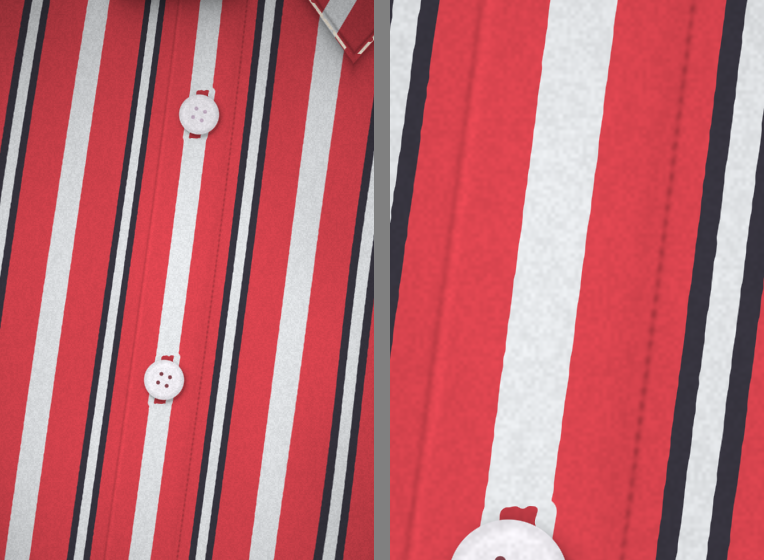
Left: the whole. Right: its middle third, enlarged.
Reproduce this texture procedurally as a WebGL 2 fragment shader.

```glsl
#version 300 es
precision highp float;
// Slanted red, white and navy shirt stripes with a buttoned placket and a collar tip.
uniform vec2 u_resolution;
out vec4 outColor;

const vec3 RED = vec3(0.83, 0.26, 0.30);
const vec3 WHITE = vec3(0.86, 0.87, 0.88);
const vec3 NAVY = vec3(0.21, 0.20, 0.24);
const vec3 CREAM = vec3(0.88, 0.84, 0.78);

float unitsPerPixel;

float hash(vec2 p) {
  p = fract(p * vec2(0.1031, 0.1137));
  p += dot(p, p.yx + 33.3);
  return fract((p.x + p.y) * p.x * 7.31);
}

float noise(vec2 p) {
  vec2 cell = floor(p), f = fract(p);
  f = f * f * (3.0 - 2.0 * f);
  return mix(mix(hash(cell), hash(cell + vec2(1, 0)), f.x),
             mix(hash(cell + vec2(0, 1)), hash(cell + vec2(1, 1)), f.x), f.y);
}

// Antialiased coverage of a signed distance.
float cover(float d) {
  return clamp(0.5 - d / (1.4 * unitsPerPixel), 0.0, 1.0);
}

float roundBox(vec2 p, vec2 halfSize, float r) {
  vec2 q = abs(p) - halfSize + r;
  return length(max(q, 0.0)) + min(max(q.x, q.y), 0.0) - r;
}

// Stripe coordinate: whole numbers are stripe centres.
float stripeCoord(vec2 p) {
  float drape = 9.0 * cos((p.x - 95.0) / 83.0) * exp(-p.y / 300.0);
  drape += 9.0 * smoothstep(380.0, 470.0, p.x) * smoothstep(300.0, 768.0, p.y);
  return (p.x - drape - 44.0 + 0.137 * p.y) / 84.0;
}

// Odd stripes are plain white, even ones are white edged in navy.
vec3 stripes(vec2 p, float u) {
  float id = round(u);
  float d = abs(u - id) * 84.0 + 0.6 * (noise(p * 0.25) - 0.5);
  float halfWidth = 15.0 + 0.012 * abs(p.x - 180.0);
  bool plain = mod(id, 2.0) > 0.5;
  vec3 col = mix(RED, plain ? WHITE : NAVY, cover(d - halfWidth));
  return plain ? col : mix(col, WHITE, cover(d - 0.42 * halfWidth));
}

// Placket fold on the left and a stitched seam on the right.
float seams(vec2 p, float u) {
  float fold = (u - 2.42) * 84.0, seam = (u - 3.62) * 84.0;
  float shade = 1.0 - 0.10 * exp(-fold * fold / 3.0) + 0.05 * exp(-pow(fold - 4.0, 2.0) / 6.0);
  float stitch = 0.5 + 0.5 * sin(p.y * 0.9);
  shade -= (0.07 + 0.12 * stitch) * exp(-seam * seam / 2.5);
  return shade - 0.04 * exp(-abs(seam + 7.0) / 6.0);
}

// Button over its vertical slot; p is relative to the button centre.
vec3 button(vec3 col, vec2 p, float id) {
  vec2 s = vec2(p.x + 0.17 * p.y, p.y);
  col = mix(col, WHITE, cover(roundBox(s, vec2(17.0, 37.0), 7.0)));
  float slot = roundBox(s, vec2(9.0, 34.0), 3.0) + 2.0 * noise(p * 0.3);
  col = mix(col, RED * 0.86, cover(slot));
  col *= 1.0 - 0.28 * exp(-max(length(p - vec2(2, 3)) - 27.0, 0.0) / 3.0);

  float r = length(p);
  vec3 face = vec3(0.90, 0.89, 0.91) - 0.05 * smoothstep(18.0, 27.5, r);
  face += 0.03 * exp(-pow(r - 21.0, 2.0) / 6.0);
  face -= 0.03 * smoothstep(-10.0, 25.0, p.x + p.y) * smoothstep(14.0, 24.0, r);
  vec2 h = mat2(0.93, -0.36, 0.36, 0.93) * p;
  float hole = length(abs(h) - 6.3) - 2.6;
  vec3 thread = mix(vec3(0.75, 0.67, 0.75), vec3(0.48, 0.25, 0.28), id);
  face = mix(face, thread, cover(hole));
  return mix(col, face, cover(r - 27.5));
}

// Collar tip with one stripe and worn piping along its edge.
vec3 collar(vec3 col, vec2 p) {
  vec2 q = p - vec2(485, 87);
  float inside = min(dot(q, vec2(0.811, -0.585)), dot(q, vec2(-0.742, -0.67)));
  col *= 1.0 - 0.35 * exp(-max(-inside, 0.0) / 9.0);
  float band = abs(dot(p, vec2(0.86, 0.51)) - 405.0) - 16.0;
  vec3 cloth = mix(RED * 0.88, WHITE, cover(band));
  cloth *= 1.0 - 0.2 * exp(-pow(inside - 9.0, 2.0) / 5.0);
  float worn = smoothstep(0.3, 0.5, noise(p * 0.13 + 4.0));
  cloth = mix(cloth, CREAM * 1.15, worn * cover(abs(inside - 3.0) - 2.0));
  return mix(col, cloth, cover(-inside));
}

void main() {
  unitsPerPixel = 768.0 / u_resolution.y;
  // The canvas is 768 units tall, measured downward from the top.
  vec2 p = vec2(gl_FragCoord.x, u_resolution.y - gl_FragCoord.y) * unitsPerPixel;
  float u = stripeCoord(p);
  vec3 col = stripes(p, u) * seams(p, u);

  for (float i = 0.0; i < 2.0; i++)
    col = button(col, p - vec2(273.0 - 48.0 * i, 157.0 + 364.0 * i), i);

  // Shade cast by the neck, then the collar above it.
  float neck = smoothstep(130.0, 190.0, p.x) * (1.0 - smoothstep(300.0, 370.0, p.x));
  col *= 1.0 - 0.30 * neck * exp(-p.y / 22.0);
  col = collar(col, p);

  // Soft light, broad cloth folds and fine weave.
  vec2 away = (p - vec2(255, 450)) / vec2(420, 480);
  float light = 1.04 - 0.25 * dot(away, away);
  light += 0.06 * (noise(p / vec2(75, 160)) - 0.5);
  light += 0.07 * (noise(p * 0.55) - 0.5) + 0.03 * (noise(p * vec2(0.25, 0.12)) - 0.5);
  outColor = vec4(clamp(col * light, 0.0, 1.0), 1.0);
}
```
